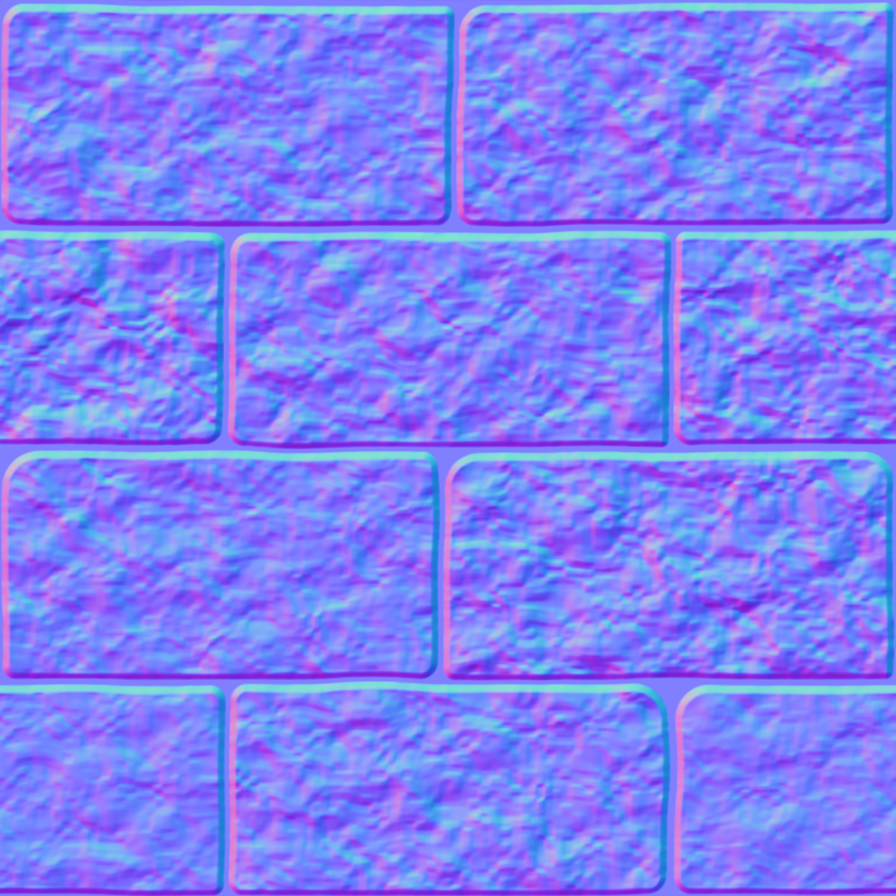
Give the GLSL for this texture map, as a WebGL 2 fragment shader.

```glsl
#version 300 es
precision highp float;

uniform vec2 u_resolution;
out vec4 outColor;

// Layout: shifts are per row from the bottom, in bricks
const vec2 BRICK_COUNT = vec2(2.0, 4.0);
const vec4 SEAM_SHIFT = vec4(0.005, -0.013, 0.005, 0.018);
const vec4 ROW_SHIFT = vec4(-0.010, -0.042, -0.005, -0.022);
const vec2 INSET_RANGE = vec2(0.0015, 0.0042);
const vec2 TOP_RADIUS = vec2(0.008, 0.042);
const vec2 BOTTOM_RADIUS = vec2(0.008, 0.022);

// Worn edges, in units of the canvas
const float BEVEL_WIDTH = 0.0073;
const float BEVEL_WIDTH_BIAS = 0.0014; // wider at the top, narrower below
const float BEVEL_SLOPE = 1.08;
const float EDGE_SOFTNESS = 0.0026;
const float WOBBLE = 0.0045;
const vec2 WOBBLE_FREQ = vec2(12.0, 14.0);

// Rough stone face: strength per row for the first and second brick
const vec4 ROUGH_FIRST = vec4(0.22, 0.28, 0.40, 0.30);
const vec4 ROUGH_SECOND = vec4(0.31, 0.38, 0.32, 0.32);
const int OCTAVES = 3;
const vec2 GRAIN_FREQ = vec2(24.0, 29.0);
const float GRAIN_WARP = 0.009;
const float STEP = 0.0015;

float hash(vec2 p) {
    vec3 q = fract(p.xyx * 0.1031);
    q += dot(q, q.yzx + 33.33);
    return fract((q.x + q.y) * q.z);
}

vec4 hash4(vec2 p) {
    return vec4(hash(p), hash(p + 17.0), hash(p + 41.0), hash(p + 73.0));
}

// Value noise that repeats over the canvas
float noise(vec2 p, vec2 period, float seed) {
    p *= period;
    vec2 cell = floor(p);
    vec2 f = p - cell;
    f = f * f * f * (f * (f * 6.0 - 15.0) + 10.0);
    vec2 a = mod(cell, period) + seed;
    vec2 b = mod(cell + 1.0, period) + seed;
    return mix(mix(hash(a), hash(vec2(b.x, a.y)), f.x),
               mix(hash(vec2(a.x, b.y)), hash(b), f.x), f.y);
}

vec2 noise2(vec2 p, vec2 period, float seed) {
    return vec2(noise(p, period, seed), noise(p, period, seed + 59.0)) - 0.5;
}

// Every octave adds the same steepness
float stoneHeight(vec2 p) {
    p += GRAIN_WARP * noise2(p, GRAIN_FREQ, 7.0);
    float height = 0.0;
    vec2 freq = GRAIN_FREQ;
    for (int i = 0; i < OCTAVES; i++) {
        height += noise(p, freq, 11.0 + 23.0 * float(i)) / freq.y;
        freq *= 2.0;
    }
    return height;
}

vec2 wobble(vec2 p) { return p + WOBBLE * noise2(p, WOBBLE_FREQ, 3.0); }

float rowEdge(float k) { return k + ROW_SHIFT[int(mod(k, 4.0))]; }

float seamAt(float k, float row) {
    return k + SEAM_SHIFT[int(row)] * mod(k, 2.0);
}

// Box as (low, high); radii as bottom left, bottom right, top left, top right
float brickDistance(vec2 p, vec4 box, vec4 radii) {
    vec2 q = wobble(p) - 0.5 * (box.xy + box.zw);
    vec2 pair = q.y > 0.0 ? radii.zw : radii.xy;
    float radius = q.x > 0.0 ? pair.y : pair.x;
    vec2 d = abs(q) - 0.5 * (box.zw - box.xy) + radius;
    return length(max(d, 0.0)) + min(max(d.x, d.y), 0.0) - radius;
}

void main() {
    vec2 p = gl_FragCoord.xy / u_resolution;
    vec2 dx = vec2(STEP, 0.0);
    vec2 dy = vec2(0.0, STEP);

    // Find the brick: alternate rows move by half a brick
    vec2 grid = wobble(p) * BRICK_COUNT;
    float level = floor(grid.y + 0.5);
    if (grid.y < rowEdge(level)) level -= 1.0;
    float row = mod(level, BRICK_COUNT.y);
    float offset = 0.5 * (1.0 - mod(row, 2.0));
    float column = floor(grid.x + offset + 0.5);
    if (grid.x + offset < seamAt(column, row)) column -= 1.0;
    vec2 id = vec2(mod(column, BRICK_COUNT.x), row);

    // Vary its sides and corners
    vec4 box = vec4(seamAt(column, row) - offset, rowEdge(level),
                    seamAt(column + 1.0, row) - offset, rowEdge(level + 1.0)) / BRICK_COUNT.xyxy;
    box += mix(INSET_RANGE.xxxx, INSET_RANGE.yyyy, hash4(id + 5.0)) * vec4(1.0, 1.0, -1.0, -1.0);
    vec4 radii = mix(vec4(BOTTOM_RADIUS.xx, TOP_RADIUS.xx),
                     vec4(BOTTOM_RADIUS.yy, TOP_RADIUS.yy), hash4(id + 29.0));

    // Bevel: a band of constant slope just inside the outline
    float d = brickDistance(p, box, radii);
    vec2 outward = vec2(brickDistance(p + dx, box, radii), brickDistance(p + dy, box, radii)) - d;
    outward /= max(length(outward), 0.00001);
    float width = BEVEL_WIDTH + BEVEL_WIDTH_BIAS * outward.y;
    float soft = max(EDGE_SOFTNESS, 1.0 / u_resolution.y);
    float inside = smoothstep(-0.5 * soft, soft, -d);
    float bevel = inside * (1.0 - smoothstep(width - soft, width + soft, -d));

    // Stone grain, calmer on the bevel and absent in the joints
    vec2 grain = (vec2(stoneHeight(p + dx), stoneHeight(p + dy)) - stoneHeight(p)) / STEP;
    float roughness = mix(ROUGH_FIRST[int(row)], ROUGH_SECOND[int(row)], id.x);
    vec2 slope = grain * roughness * inside * (1.0 - 0.65 * bevel) - outward * BEVEL_SLOPE * bevel;

    // Encode the surface normal as colour
    outColor = vec4(0.5 + 0.5 * normalize(vec3(slope.x, -slope.y, 1.0)), 1.0);
}
```
